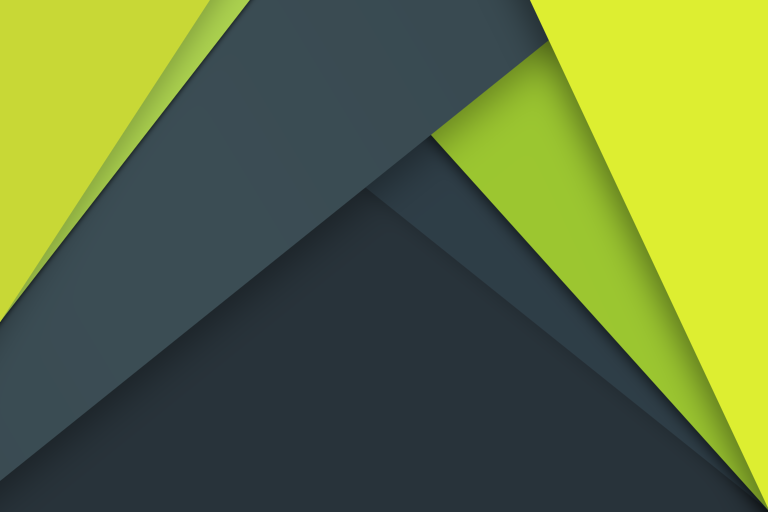
Give the GLSL for this background, as a WebGL 1 fragment shader.

```glsl
precision highp float;

uniform vec2 u_resolution;

const vec3 CHARCOAL = vec3(0.158, 0.200, 0.228);
const vec3 SLATE = vec3(0.182, 0.242, 0.278);
const vec3 STEEL = vec3(0.226, 0.294, 0.322);
const vec3 LEAF = vec3(0.610, 0.778, 0.190);
const vec3 LIGHT_LEAF = vec3(0.675, 0.825, 0.310);
const vec3 LEMON = vec3(0.868, 0.932, 0.192);
const vec3 OLIVE_LEMON = vec3(0.785, 0.848, 0.212);

// Signed distance to the line from a to b, positive on its left
float edgeDistance(vec2 p, vec2 a, vec2 b) {
    vec2 along = normalize(b - a);
    vec2 offset = p - a;
    return along.x * offset.y - along.y * offset.x;
}

// Lay a paper sheet over the base, with a soft shadow outside its edge
vec3 addSheet(vec3 base, vec3 sheet, float dist, float strength, float spread, float pixel) {
    float reach = max(-dist, 0.0) / spread;
    float shadow = strength * exp(-reach * (0.8 + reach));
    float cover = smoothstep(-0.7 * pixel, 0.7 * pixel, dist);
    return mix(base * (1.0 - shadow), sheet, cover);
}

void main() {
    vec2 p = gl_FragCoord.xy / u_resolution * vec2(1.5, 1.0);
    float pixel = 1.0 / u_resolution.y;
    vec2 rightTip = vec2(1.5, 0.004);
    vec2 leftTip = vec2(0.0, 0.371);

    // Edges of the sheets
    float slateEdge = edgeDistance(p, vec2(0.715, 0.633), rightTip);
    float leafEdge = edgeDistance(p, vec2(0.842, 0.736), rightTip);
    float bandEdge = edgeDistance(p, vec2(0.0, 0.0605), vec2(1.070, 0.920));
    float lightLeafEdge = edgeDistance(p, leftTip, vec2(0.488, 1.0));
    float oliveEdge = edgeDistance(p, leftTip, vec2(0.410, 1.0));
    float lemonEdge = edgeDistance(p, vec2(1.035, 1.0), vec2(1.5, 0.008));

    // Dark lower sheets and the green wedge
    vec3 color = addSheet(CHARCOAL, SLATE, slateEdge, 0.10, 0.025, pixel);
    color = addSheet(color, LEAF, leafEdge, 0.42, 0.022, pixel);

    // Diagonal band with a faint tonal drift
    vec3 band = STEEL * (1.0 + 0.025 * sin(2.5 * p.x + 1.5 * p.y));
    color = addSheet(color, band, bandEdge, 0.25, 0.065, pixel);

    // Upper left corner, with a crisp contact shadow on the band
    color = addSheet(color, LIGHT_LEAF, lightLeafEdge, 0.45, 0.008, pixel);
    color = addSheet(color, OLIVE_LEMON, oliveEdge, 0.17, 0.045, pixel);

    // Bright right sheet
    color = addSheet(color, LEMON, lemonEdge, 0.30, 0.055, pixel);

    gl_FragColor = vec4(color, 1.0);
}
```
